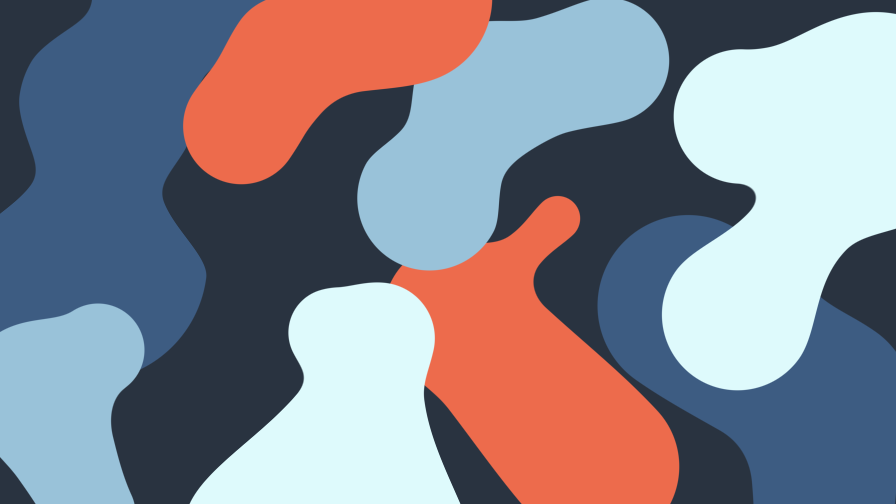
This background is drawn by a WebGL 1 fragment shader. Its source:

```glsl
precision highp float;

uniform vec2 u_resolution;

const float CANVAS_HEIGHT = 9.0;
const float JOINT_BLEND = 0.5;

const vec3 INK = vec3(0.16, 0.20, 0.25);
const vec3 NAVY = vec3(0.24, 0.36, 0.51);
const vec3 SKY = vec3(0.60, 0.76, 0.85);
const vec3 CORAL = vec3(0.93, 0.42, 0.30);
const vec3 ICE = vec3(0.87, 0.98, 0.99);

float smoothMin(float a, float b, float blend) {
    float overlap = max(blend - abs(a - b), 0.0) / blend;
    return min(a, b) - 0.25 * blend * overlap * overlap;
}

// Limb between two discs (xy = centre, z = radius), narrowed halfway by pinch
float limb(vec2 p, vec3 start, vec3 end, float pinch) {
    vec2 axis = end.xy - start.xy;
    vec2 offset = p - start.xy;
    float t = clamp(dot(offset, axis) / dot(axis, axis), 0.0, 1.0);
    float waist = 4.0 * t * (1.0 - t);
    float radius = mix(start.z, end.z, smoothstep(0.0, 1.0, t)) - pinch * waist * waist;
    return length(offset - t * axis) - radius;
}

// Bent blob: two limbs melted together at the middle disc
float blob(vec2 p, vec3 head, vec3 joint, vec3 tail, vec2 pinch) {
    return smoothMin(limb(p, head, joint, pinch.x),
                     limb(p, joint, tail, pinch.y), JOINT_BLEND);
}

vec3 paint(vec3 base, vec3 ink, float dist, float pixel) {
    return mix(base, ink, smoothstep(0.75 * pixel, -0.75 * pixel, dist));
}

void main() {
    float pixel = CANVAS_HEIGHT / u_resolution.y;
    vec2 p = gl_FragCoord.xy * pixel;

    // Lower layers
    float navyLeft = blob(p, vec3(3.13, 9.10, 1.63), vec3(1.94, 7.08, 1.48),
                          vec3(1.58, 4.31, 2.12), vec2(0.42, 0.67));
    float coralCentre = blob(p, vec3(9.96, 5.10, 0.40), vec3(8.17, 3.38, 1.20),
                             vec3(10.67, 0.67, 1.46), vec2(0.30, 0.0));
    float navyRight = blob(p, vec3(12.29, 3.54, 1.62), vec3(14.75, 1.81, 1.42),
                           vec3(14.71, -0.38, 1.25), vec2(0.0));

    // Middle layers
    float skyCentre = blob(p, vec3(10.83, 7.92, 1.12), vec3(8.65, 7.33, 1.15),
                           vec3(7.67, 5.46, 1.29), vec2(0.08, 0.25));
    float skyLeft = blob(p, vec3(1.75, 2.75, 0.83), vec3(0.63, 2.02, 1.10),
                         vec3(1.63, -0.17, 0.79), vec2(0.0));
    float coralTop = blob(p, vec3(4.31, 6.75, 1.04), vec3(5.17, 8.00, 0.96),
                          vec3(7.25, 9.04, 1.54), vec2(0.0));

    // Upper layers
    float iceBottom = blob(p, vec3(5.94, 3.06, 0.79), vec3(6.77, 2.96, 0.87),
                           vec3(5.92, -0.79, 2.67), vec2(0.0, 0.17));
    float iceRight = blob(p, vec3(13.23, 6.92, 1.20), vec3(15.63, 6.81, 1.85),
                          vec3(13.17, 3.38, 1.35), vec2(0.0, 0.69));

    // Stack from back to front
    vec3 color = paint(INK, NAVY, navyLeft, pixel);
    color = paint(color, CORAL, coralCentre, pixel);
    color = paint(color, NAVY, navyRight, pixel);
    color = paint(color, SKY, min(skyCentre, skyLeft), pixel);
    color = paint(color, CORAL, coralTop, pixel);
    color = paint(color, ICE, min(iceBottom, iceRight), pixel);

    gl_FragColor = vec4(color, 1.0);
}
```
